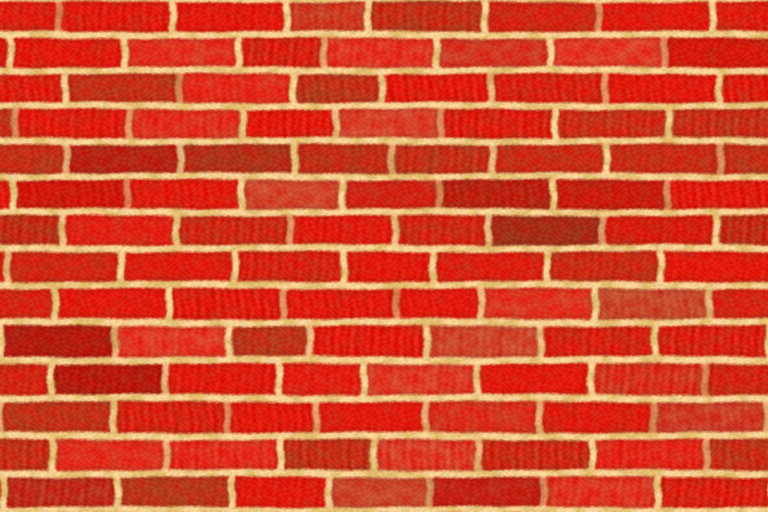
A WebGL 1 fragment shader for this texture:

```glsl
precision highp float;
// Weathered red brick wall in running bond with pale, uneven mortar.

uniform vec2 u_resolution;

#define ROWS 14.0
#define BRICKS 7.0
#define WALL_WIDTH 1.5       // in canvas heights
#define BRICK_LENGTH 0.2227
#define JOINT_CORE 0.0025    // half width of solid mortar
#define JOINT_EDGE 0.0112    // half width where mortar ends
#define WOBBLE 0.0016
#define WEAR 0.55
#define BRIGHT_RED vec3(0.89, 0.10, 0.05)
#define DULL_BROWN vec3(0.69, 0.24, 0.12)
#define PALE_PINK vec3(0.90, 0.40, 0.29)
#define CREAM vec3(0.97, 0.83, 0.59)

float hash(vec2 p) {
    return fract(sin(dot(p, vec2(127.1, 311.7))) * 4375.85);
}

// Distance to the nearest scattered point, about 0 to 1
float cellular(vec2 p) {
    vec2 cell = floor(p);
    float nearest = 2.0;
    for (int y = -1; y <= 1; y++) {
        for (int x = -1; x <= 1; x++) {
            vec2 c = cell + vec2(float(x), float(y));
            vec2 point = c + vec2(hash(c), hash(c + 37.0));
            nearest = min(nearest, distance(p, point));
        }
    }
    return nearest;
}

// Left end, right end and index of the brick at u; each row has cut bricks
vec3 brickSpan(float u, float row) {
    float cutStart = 2.0 * BRICK_LENGTH;
    float cutEnd = WALL_WIDTH - 3.0 * BRICK_LENGTH;
    float cutJoint = 0.6035 + 0.0078 * mod(row, 9.0);
    if (u >= cutStart && u < cutEnd) {
        return u < cutJoint ? vec3(cutStart, cutJoint, 2.0)
                            : vec3(cutJoint, cutEnd, 3.0);
    }
    float start = u < cutStart ? 0.0 : cutEnd;
    float n = floor((u - start) / BRICK_LENGTH);
    float left = start + n * BRICK_LENGTH;
    return vec3(left, left + BRICK_LENGTH, u < cutStart ? n : n + 4.0);
}

float mortarMask(float d) {
    return 1.0 - smoothstep(JOINT_CORE, JOINT_EDGE, d);
}

void main() {
    vec2 st = gl_FragCoord.xy / u_resolution;
    vec2 p = vec2(st.x * WALL_WIDTH, 1.0 - st.y);

    // Uneven courses: a broad bow plus small layered sines
    float bow = sin(3.14159 * p.y);
    float y = p.y + 0.003 + 0.012 * bow * bow;
    y += WOBBLE * (sin(p.x * 9.0 + p.y * 31.0)
                 + 0.5 * sin(p.x * 47.0 + p.y * 60.0));
    float row = floor(y * ROWS);
    float v = fract(y * ROWS);

    // Alternate rows are shifted by less than half a brick
    float offset = mix(0.115, 0.014, mod(row, 2.0)) + 0.0156 * sin(row * 0.45);
    float sway = WOBBLE * sin(p.y * 110.0 + p.x * 23.0);
    float u = mod(p.x - offset + sway, WALL_WIDTH);
    vec3 span = brickSpan(u, row);
    vec2 id = vec2(span.z, row);

    // Surface detail
    float blotch = cellular(p * vec2(26.0, 38.0));
    float speck = cellular(p * 115.0);
    float streak = sin(p.x * 402.0 + 1.5 * sin(p.y * 45.0 + row))
                 + 0.6 * sin(p.x * 251.0 + row * 2.4 + p.y * 13.0);
    float grain = sin(p.x * 310.0 + 2.0 * sin(p.y * 170.0))
                * sin(p.y * 390.0 + 2.0 * sin(p.x * 130.0));

    // Brick colour, varied from one to the next
    float tone = hash(id + 3.0);
    float pallor = smoothstep(0.68, 1.0, hash(id + 19.0));
    float dark = smoothstep(0.80, 1.0, hash(id + 53.0));
    float worn = 0.85 * tone * tone + WEAR * (blotch - 0.40)
               + 0.16 * (speck - 0.45) + 0.10 * grain;
    vec3 brick = mix(BRIGHT_RED, DULL_BROWN, clamp(worn, 0.0, 1.0));
    brick = mix(brick, PALE_PINK, pallor * (0.18 + 0.55 * blotch));
    brick *= 1.0 - 0.17 * dark;
    brick += vec3(0.024, 0.030, 0.022) * streak * hash(id + 71.0);
    brick += vec3(0.025, 0.035, 0.025) * grain;

    // Mortar lines, some upright joints fainter than others
    float toLeft = u - span.x;
    float toRight = span.y - u;
    float joint = toLeft < toRight ? span.z : mod(span.z + 1.0, BRICKS);
    float strength = mix(0.55, 1.0, smoothstep(0.0, 0.5, hash(vec2(joint, row))));
    float ragged = 0.0026 * (speck - 0.45) + 0.0007 * grain;
    float acrossBed = min(v, 1.0 - v) / ROWS + ragged;
    float acrossJoint = min(toLeft, toRight) + ragged;
    float bed = mortarMask(acrossBed);
    float upright = mortarMask(acrossJoint) * strength;
    float mortar = 1.0 - (1.0 - bed) * (1.0 - upright);

    // Brick rims darken; mortar turns sandy in patches
    float rim = 1.0 - smoothstep(0.006, 0.019, min(acrossBed, acrossJoint));
    brick *= 1.0 - 0.11 * rim;
    vec3 sand = CREAM * vec3(0.92, 0.90, 0.74);
    vec3 mortarColor = mix(CREAM, sand, smoothstep(0.25, 0.75, blotch));
    mortarColor *= 1.0 + 0.05 * grain;

    gl_FragColor = vec4(clamp(mix(brick, mortarColor, mortar), 0.0, 1.0), 1.0);
}
```
